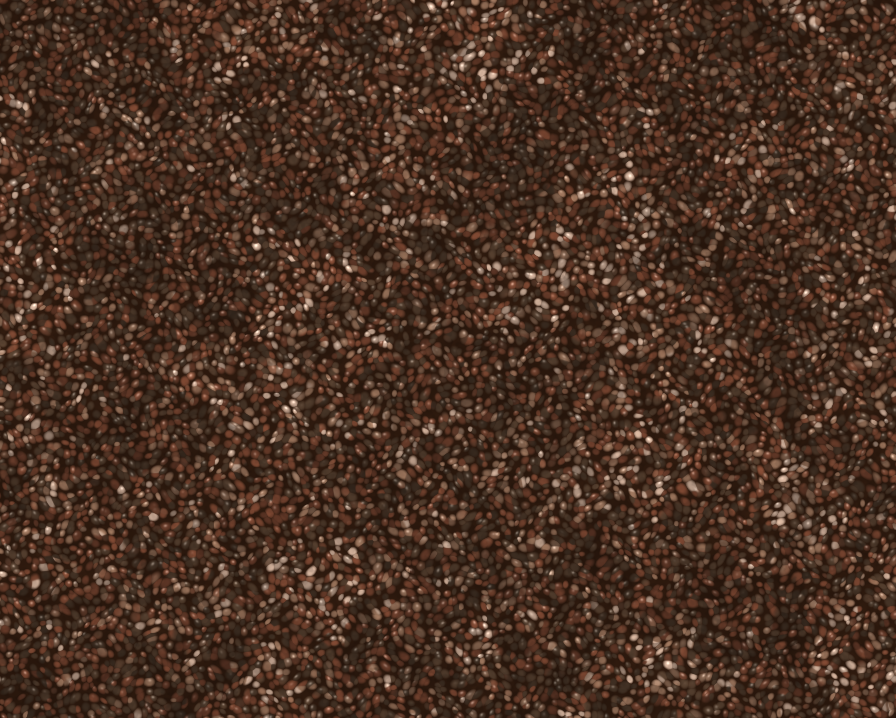
Reproduce this texture procedurally as a Shadertoy shader.

```glsl
const vec3 GAP = vec3(0.165, 0.092, 0.050);
const vec3 UMBER = vec3(0.270, 0.200, 0.148);
const vec3 RUST = vec3(0.405, 0.232, 0.162);
const vec3 TAN = vec3(0.500, 0.375, 0.295);
const vec3 PALE = vec3(0.670, 0.565, 0.495);
const vec3 GLINT = vec3(0.50, 0.50, 0.49);

const float GRAINS_PER_HEIGHT = 94.0;

vec3 hash3(vec2 p) {
    vec3 q = fract(p.xyx * vec3(0.1031, 0.1030, 0.0973));
    q += dot(q, q.yxz + 33.33);
    return fract((q.xxy + q.yzz) * q.zyx);
}

mat2 rotation(float angle) {
    float c = cos(angle), s = sin(angle);
    return mat2(c, s, -s, c);
}

// Soft cellular noise: blended random values of scattered cells
float softCells(vec2 p, float seed) {
    vec2 base = floor(p);
    float sum = 0.0, total = 0.0;
    for (int y = -1; y <= 1; y++)
    for (int x = -1; x <= 1; x++) {
        vec2 cell = base + vec2(x, y);
        vec3 rnd = hash3(cell + seed);
        vec2 d = p - cell - rnd.xy;
        float weight = exp(-5.0 * dot(d, d));
        sum += weight * rnd.z;
        total += weight;
    }
    return sum / total;
}

// Mineral colour from a random pick
vec3 grainColor(float pick, float tone) {
    vec3 color = mix(UMBER, RUST, smoothstep(0.34, 0.48, pick));
    color = mix(color, TAN, smoothstep(0.72, 0.82, pick));
    color = mix(color, PALE, smoothstep(0.94, 0.98, pick));
    return color * mix(0.76, 1.16, tone);
}

// Packed rounded grains with dark gaps and small wet highlights
vec3 grainBed(vec2 p, float clump, float seed) {
    vec2 base = floor(p);
    vec3 sum = vec3(0.0);
    float total = 0.0, top = -4.0, shine = 0.0;
    for (int y = -1; y <= 1; y++)
    for (int x = -1; x <= 1; x++) {
        vec2 cell = base + vec2(x, y);
        vec3 place = hash3(cell + seed);
        vec3 look = hash3(cell + seed + 71.0);
        vec3 form = hash3(cell + seed + 137.0);

        vec2 d = p - cell - mix(vec2(0.08), vec2(0.92), place.xy);
        vec2 radius = mix(0.46, 0.76, form.x) * vec2(1.0, mix(0.72, 1.0, form.y));
        vec2 q = rotation(6.283 * form.z) * d / radius;
        float height = 1.0 - dot(q, q) + 0.25 * (place.z - 0.5);

        float weight = exp(9.0 * height);
        float pick = clamp(look.x + 0.55 * (clump - 0.5), 0.0, 1.0);
        sum += weight * grainColor(pick, look.y);
        total += weight;
        top = max(top, height);

        vec2 spot = d - vec2(-0.06, 0.14) - 0.2 * (form.yz - 0.5);
        float strength = smoothstep(0.55, 1.0, look.z);
        shine = max(shine, strength * exp(-26.0 * dot(spot, spot)));
    }
    vec3 color = sum / max(total, 1e-6);
    float dome = smoothstep(-0.35, 0.95, top);
    return mix(GAP, color, dome) + GLINT * shine * 0.62 * dome;
}

void mainImage(out vec4 fragColor, in vec2 fragCoord) {
    vec2 uv = fragCoord / iResolution.y;

    // Loose light and dark drifts
    float clump = mix(softCells(uv * 26.0, 11.0), softCells(uv * 9.0, 43.0), 0.4);

    // Grains, slightly bent off their grid
    vec2 p = uv * GRAINS_PER_HEIGHT;
    p += 0.3 * sin(p.yx * 0.83 + 2.0 * sin(p * 0.31));
    vec3 color = grainBed(p, clump, 5.0);

    // Uneven light with a faint fine grit
    float grit = softCells(uv * GRAINS_PER_HEIGHT * 2.1, 89.0) - 0.5;
    color *= 1.0 + 0.30 * (clump - 0.5) + 0.16 * grit;

    fragColor = vec4(clamp(color, 0.0, 1.0), 1.0);
}
```
